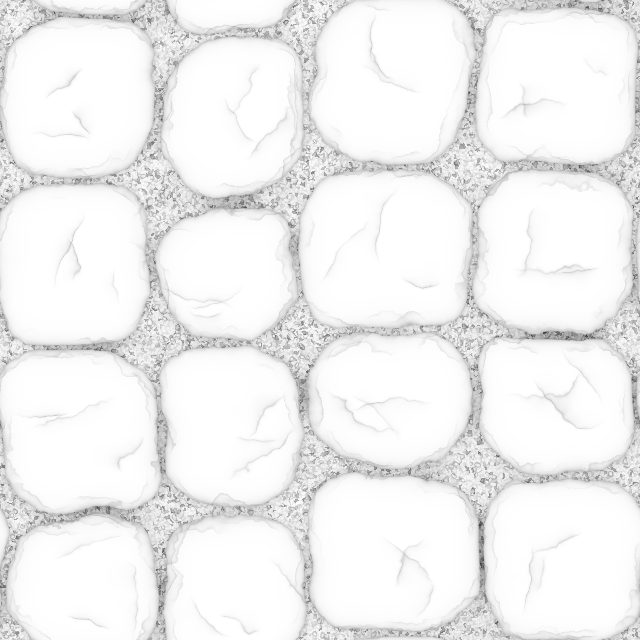
Write a three.js fragment shader that draws this texture map.

```glsl
// Tileable occlusion map of cobbles: four columns of four rounded pale stones set in gritty mortar.
// Each column has its own vertical start and one short course; stones are rounded boxes with
// hashed corners, and periodic noise adds chipped rims, cracks and mortar grains.
varying vec2 vUv;

const vec4 COLUMN_CENTRE = vec4(0.123, 0.362, 0.610, 0.872);
const vec4 COLUMN_WIDTH = vec4(0.247, 0.230, 0.266, 0.257);
const vec4 COLUMN_START = vec4(0.023, 0.055, -0.005, 0.005);
const vec4 SHORT_COURSE = vec4(3.0, 1.0, 2.0, 2.0);
const float TALL = 0.26;                // course heights: three tall and one short fill the tile
const float SHORT = 0.22;
const float COLUMN_SWAY = 0.007;
const vec2 INSET = vec2(0.002, 0.006);  // least joint half-width, random extra
const vec2 CORNER = vec2(0.05, 0.10);   // smallest and largest corner radius
const float MIN_JOINT = 0.0035;         // half-width kept open between stones
const float EDGE = 0.0012;              // smoothing half-width
const float MORTAR_TONE = 0.965;
const float GRAIN_COUNT = 230.0;
const float PEBBLE_COUNT = 120.0;
const float TAU = 6.2831853;

float hash(vec2 p) {
  vec3 q = fract(p.xyx * 0.1031);
  q += dot(q, q.yzx + 33.33);
  return fract((q.x + q.y) * q.z);
}
// Value noise that repeats once per tile
float noise(vec2 p, float count, float seed) {
  p *= count;
  vec2 i = floor(p), f = fract(p);
  f = f * f * (3.0 - 2.0 * f);
  vec2 a = mod(i, count) + seed, b = mod(i + 1.0, count) + seed;
  return mix(mix(hash(a), hash(vec2(b.x, a.y)), f.x), mix(hash(vec2(a.x, b.y)), hash(b), f.x), f.y);
}
float fbm(vec2 p, float count, float seed) {
  float sum = 0.0, gain = 0.516;
  for (int i = 0; i < 5; i++) {
    sum += gain * noise(p, count, seed);
    count *= 2.0;
    gain *= 0.5;
  }
  return sum;
}
// Distance to the nearest scattered grain, and that grain's random value
vec2 grains(vec2 p, float count) {
  p *= count;
  vec2 cell = floor(p), nearest = vec2(9.0, 0.0);
  for (int y = -1; y <= 1; y++)
    for (int x = -1; x <= 1; x++) {
      vec2 c = cell + vec2(x, y), id = mod(c, count);
      float d = length(c + vec2(hash(id), hash(id + 71.0)) - p);
      if (d < nearest.x) nearest = vec2(d, hash(id + 139.0));
    }
  return nearest;
}
float roundedBox(vec2 p, vec2 halfSize, float radius) {
  vec2 q = abs(p) - halfSize + radius;
  return min(max(q.x, q.y), 0.0) + length(max(q, 0.0)) - radius;
}
// Nearest stone distance, second nearest distance, stone seed; local is measured from its centre
vec3 stones(vec2 p, out vec2 local) {
  vec3 found = vec3(9.0, 9.0, 0.0);
  for (int c = 0; c < 4; c++)
    for (int r = 0; r < 4; r++) {
      float row = float(r), seed = float(c * 4 + r) * 37.0 + 11.0;
      float height = row == SHORT_COURSE[c] ? SHORT : TALL;
      float top = COLUMN_START[c] + row * TALL - step(SHORT_COURSE[c] + 0.5, row) * (TALL - SHORT);
      vec2 q = p - vec2(COLUMN_CENTRE[c], top + 0.5 * height);
      q -= floor(q + 0.5);
      vec2 inset = INSET.x + INSET.y * vec2(hash(vec2(seed, 3.0)), hash(vec2(seed, 8.0)));
      float radius = mix(CORNER.x, CORNER.y, hash(step(0.0, q) * 5.0 + seed));
      float d = roundedBox(q, 0.5 * vec2(COLUMN_WIDTH[c], height) - inset, radius);
      if (d < found.x) {
        found = vec3(d, found.x, seed);
        local = q;
      } else found.y = min(found.y, d);
    }
  return found;
}
// One-sided shade below a broken step in the rock
float ledge(float d, float fade) {
  return smoothstep(-EDGE, EDGE, d) * exp(-max(d, 0.0) / fade);
}
float mortar(vec2 p, float d, float jointWidth) {
  vec2 rough = p + 0.005 * vec2(noise(p, 160.0, 3.0), noise(p, 160.0, 29.0));
  vec2 grain = grains(rough, GRAIN_COUNT), pebble = grains(rough + 0.37, PEBBLE_COUNT);
  float tone = MORTAR_TONE - 0.30 * pow(grain.y, 5.0) - 0.08 * smoothstep(0.2, 0.8, grain.x);
  float rim = smoothstep(0.15, 0.35, pebble.x) * (1.0 - smoothstep(0.4, 0.6, pebble.x));
  tone -= 0.16 * rim * step(0.75, pebble.y) + 0.12 * (fbm(p, 32.0, 5.0) - 0.5);
  float deep = 0.12 + 0.30 * smoothstep(0.4, 0.9, noise(p, 13.0, 7.0));
  return tone - deep * exp(-jointWidth / 0.013) - 0.10 * exp(-max(d, 0.0) / 0.004);
}
float stone(vec2 p, vec2 local, float depth, float seed) {
  float tone = 1.0 - 0.17 * exp(-depth / 0.003) - 0.06 * exp(-depth / 0.012);
  // Thin broken layers around the rim
  for (int i = 0; i < 3; i++) {
    float layer = float(i), s = seed + 51.0 * layer;
    float chip = 0.004 + 0.005 * layer + 0.05 * (fbm(p, 20.0, s) - 0.5) - depth;
    float wear = smoothstep(0.35, 0.8, noise(p, 22.0, s + 9.0));
    tone -= (0.17 - 0.03 * layer) * wear * ledge(chip, 0.0025);
  }
  // Jagged bent cracks, shaded on one side and fading along their length
  for (int i = 0; i < 3; i++) {
    vec2 id = vec2(seed, float(i) * 13.0 + 2.0);
    float turn = TAU * hash(id), reach = mix(0.025, 0.075, hash(id + 5.0));
    vec2 along = vec2(cos(turn), sin(turn));
    float t = dot(local, along) + 0.10 * (hash(id + 9.0) - 0.5);
    float d = dot(local, vec2(-along.y, along.x)) + 0.14 * (hash(id + 21.0) - 0.5);
    d += 5.0 * (hash(id + 33.0) - 0.5) * t * t + 0.09 * (fbm(p, 9.0, seed + id.y) - 0.5);
    float shown = smoothstep(reach, 0.4 * reach, abs(t)) * mix(0.2, 1.0, noise(p, 26.0, seed + id.y));
    tone -= shown * (0.07 * ledge(d, 0.008) + 0.20 * exp(-abs(d) / 0.0012));
  }
  return tone;
}
void main() {
  vec2 p = vec2(vUv.x, 1.0 - vUv.y), local = vec2(0.0);
  vec2 bent = p - vec2(COLUMN_SWAY * cos(TAU * (p.y - 0.9)), 0.0);
  bent += 0.014 * (vec2(noise(p, 13.0, 17.0), noise(p, 13.0, 43.0)) - 0.5);
  vec3 s = stones(bent, local);
  float d = s.x + 0.024 * (fbm(p, 18.0, s.z) - 0.5);
  d = max(d, 0.5 * (s.x - s.y) + MIN_JOINT);
  float ground = mortar(p, d, max(s.x + s.y, 0.0));
  float rock = stone(p, local, max(-d, 0.0), s.z);
  float tone = mix(rock, ground, smoothstep(-EDGE, EDGE, d));
  gl_FragColor = vec4(vec3(clamp(tone, 0.0, 1.0)), 1.0);
}
```
